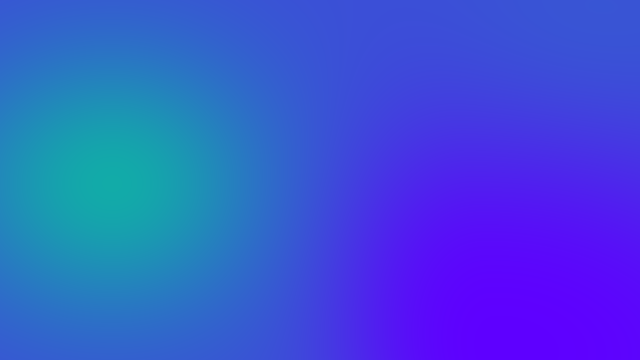
Write a WebGL 2 fragment shader that draws this background.

```glsl
#version 300 es
precision highp float;
// A soft two-colour backdrop: a teal glow on the left and a violet pool at
// the lower right, over a blue ground. Smooth elliptical falloffs add up to
// one scalar field, which blends between the two end colours.

uniform vec2 u_resolution;
out vec4 fragColor;

const vec3 VIOLET = vec3(0.37, 0.00, 1.00);
const vec3 TEAL   = vec3(0.07, 0.67, 0.66);

const float GROUND = 0.46;             // blend of the plain blue ground

// Positions and radii are fractions of the canvas; radii: left, right, vertical
const vec2  TEAL_CENTER   = vec2(0.176, 0.49);
const vec3  TEAL_RADII    = vec3(0.26, 0.24, 0.38);
const float TEAL_GAIN     = 0.54;

const vec2  VIOLET_CENTER = vec2(0.78, 0.03);
const vec3  VIOLET_RADII  = vec3(0.25, 0.57, 0.605);
const float VIOLET_GAIN   = 0.46;
const float VIOLET_LEAN   = 0.08;      // leftward drift with height
const float VIOLET_POWER  = 1.4;       // above 1 flattens the core

const vec2  HAZE_CENTER   = vec2(0.92, 0.88);
const vec3  HAZE_RADII    = vec3(0.22, 0.25, 0.30);
const float HAZE_GAIN     = 0.05;

// Elliptical falloff with separate left and right radii
float glow(vec2 offset, vec3 radii, float power) {
    float radiusX = offset.x < 0.0 ? radii.x : radii.y;
    vec2 q = offset / vec2(radiusX, radii.z);
    return exp(-pow(dot(q, q), power));
}

void main() {
    vec2 uv = gl_FragCoord.xy / u_resolution;

    // Tilt the violet pool toward the upper left
    vec2 pool = uv - VIOLET_CENTER;
    pool.x += VIOLET_LEAN * pool.y;

    float field = GROUND
        + TEAL_GAIN * glow(uv - TEAL_CENTER, TEAL_RADII, 1.0)
        + HAZE_GAIN * glow(uv - HAZE_CENTER, HAZE_RADII, 1.0)
        - VIOLET_GAIN * glow(pool, VIOLET_RADII, VIOLET_POWER);

    fragColor = vec4(mix(VIOLET, TEAL, clamp(field, 0.0, 1.0)), 1.0);
}
```
